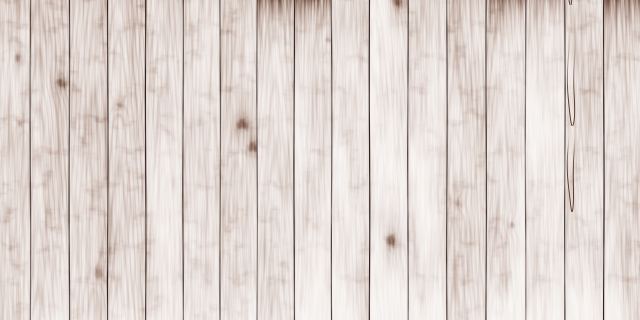
A Shadertoy shader for this texture:

```glsl
// Whitewashed vertical planks with worn paint, knots and dark seams.
// Wood layers add to one "stain" depth, which is turned into colour by
// absorption; fibres are stretched cellular noise, patches layered sines.

const float PITCH = 0.1193;                       // plank width, canvas heights
const vec3 ABSORPTION = vec3(0.62, 0.87, 1.0);    // brown tint of the stain
const vec3 GAP_COLOR = vec3(0.19, 0.13, 0.115);
const vec3 RESIN_COLOR = vec3(0.36, 0.22, 0.17);
const float VEINED_PLANK = 15.0;

vec2 hash2(vec2 p) {
    vec3 q = fract(p.xyx * vec3(0.1031, 0.1030, 0.0973));
    q += dot(q, q.yzx + 33.33);
    return fract((q.xx + q.yz) * q.zy);
}

// Distance to the nearest scattered point
float cellular(vec2 p) {
    vec2 cell = floor(p), f = fract(p);
    float nearest = 1.0;
    for (int j = -1; j <= 1; j++)
        for (int i = -1; i <= 1; i++) {
            vec2 o = vec2(i, j);
            nearest = min(nearest, length(o + hash2(cell + o + 50.0) - f));
        }
    return nearest;
}

// Smooth irregular field, roughly -1 to 1
float waves(vec2 p, float seed) {
    float sum = 0.0, amp = 0.5;
    for (int i = 0; i < 4; i++) {
        p = mat2(0.8, 0.6, -0.6, 0.8) * p * 1.9 + seed * 2.7;
        sum += amp * sin(p.x + 1.5 * sin(p.y));
        amp *= 0.6;
    }
    return sum;
}

// Right edge of plank k, with uneven widths and a slight waver
float seamX(float k, float y) {
    return 0.0896 + PITCH * k - 0.0086 * cos((k - 9.0) * 0.449)
         + 0.0008 * sin(7.0 * y + 2.0 * k);
}

// Share of a pixel covered by a line
float line(float d, float halfWidth, float px) {
    return clamp((halfWidth - abs(d)) / px + 0.5, 0.0, 1.0);
}

// Knots of one plank: x = stain, y = swelling that bends the grain
vec2 knots(vec2 q, float id) {
    vec2 total = vec2(0.0);
    for (int i = 0; i < 2; i++) {
        vec2 place = hash2(vec2(id + 3.0, float(i) * 7.0 + 11.0));
        vec2 kind = hash2(vec2(id + 31.0, float(i) * 5.0 + 2.0));
        float present = step(0.6, kind.x);
        float radius = mix(0.012, 0.03, kind.y);
        vec2 centre = vec2(PITCH * mix(0.1, 0.9, place.x), place.y);
        vec2 r = (q - centre) / radius;
        float d = length(r * vec2(1.0, 0.7)) + 0.25 * waves(r, id);
        float tail = exp(-1.5 * r.x * r.x - 0.12 * r.y * r.y);
        float core = exp(-4.0 * d * d) + 0.2 * tail;
        total += present * vec2(mix(0.3, 1.0, kind.y * kind.y) * core,
                                exp(-0.2 * dot(r, r)));
    }
    return total;
}

// Arched growth lines, folded around the plank heart
float growthRings(vec2 q, float swell, float id) {
    vec2 h = hash2(vec2(id, 71.0));
    float x = q.x - PITCH * mix(0.1, 0.9, h.x);
    float phase = 480.0 * sqrt(x * x + 0.0004) + mix(10.0, 38.0, h.y) * q.y
                + 6.0 * swell + 2.0 * waves(vec2(q.x * 10.0, q.y * 3.0), id);
    return mix(0.3, 1.2, h.y) * pow(0.5 + 0.5 * sin(phase), 3.0);
}

// Chain of long resin loops, each pointed at its lower end and open above
float resinVein(vec2 q, float px) {
    float v = fract(q.y * 3.2 + 0.15 * sin(q.y * 11.0));
    float halfWidth = 0.02 * sqrt(v) * (1.0 - 0.6 * v);
    float x = q.x - 0.02 - 0.003 * sin(q.y * 23.0);
    float fade = 1.0 - smoothstep(0.35, 0.9, v);
    return line(abs(x) - halfWidth, 0.0015, px) * fade * smoothstep(0.28, 0.34, q.y);
}

void mainImage(out vec4 fragColor, in vec2 fragCoord) {
    float px = 1.0 / iResolution.y;
    vec2 p = fragCoord * px;

    // Find the plank, then the position inside it
    float id = floor((p.x - 0.0896) / PITCH) + 1.0;
    id += step(seamX(id, p.y), p.x) - step(p.x, seamX(id - 1.0, p.y));
    float left = seamX(id - 1.0, p.y), right = seamX(id, p.y);
    vec2 q = vec2(p.x - left, p.y);
    vec2 tone = hash2(vec2(id + 5.0, 19.0));

    // Fibres, and wear that grows towards the upper left
    vec2 grain = p + vec2(0.003 * sin(p.y * 6.0 + id * 2.0), id * 3.7);
    float fibre = 0.55 * cellular(grain * vec2(150.0, 9.0))
                + 0.45 * cellular(grain * vec2(70.0, 3.0) + 17.0);
    float patches = waves(vec2(q.x * 9.0, q.y * 2.5), id);
    float wear = clamp(0.36 + 0.42 * patches + 0.6 * (tone.x - 0.5)
                     + 0.5 * (p.y - 0.5) - 0.12 * (p.x - 1.0), 0.0, 1.2);
    vec2 knot = knots(q, id);
    float stain = 0.03 + 0.07 * fibre + wear * (0.1 + 0.42 * fibre * fibre)
                + (0.015 + 0.12 * wear) * growthRings(q, knot.y, id)
                + knot.x * (0.5 + fibre);

    // Scuffs across the grain and grime along some upper ends
    float scuff = max(waves(vec2(q.x * 16.0, q.y * 24.0), id + 4.0), 0.0);
    stain += 0.22 * wear * scuff * scuff;
    stain += 1.6 * smoothstep(0.45, 1.0, tone.y) * fibre * exp((p.y - 1.0) / 0.045);
    stain += 0.05 * exp(-min(q.x, right - p.x) / 0.004);
    vec3 color = exp(-stain * ABSORPTION);
    if (id == VEINED_PLANK) color = mix(color, RESIN_COLOR, resinVein(q, px));

    // Dark gaps, each with its own strength
    float toRight = right - p.x;
    float seam = toRight < q.x ? id : id - 1.0;
    float strength = mix(0.6, 1.1, hash2(vec2(seam + 9.0, 43.0)).x)
                   + 0.2 * waves(vec2(seam, p.y * 8.0), seam);
    float gap = line(min(q.x, toRight), 0.0019, px);
    color = mix(color, GAP_COLOR, gap * clamp(strength, 0.0, 1.0));

    fragColor = vec4(color, 1.0);
}
```
